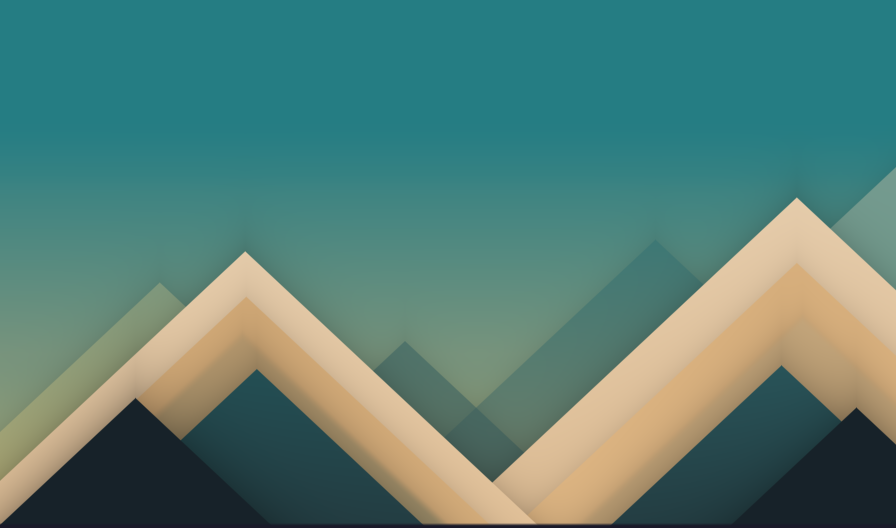
Write a WebGL 2 fragment shader that draws this background.

```glsl
#version 300 es
precision highp float;
// Layered paper-cut mountains under a teal sky that fades to sage.
// Every mountain is an infinite wedge below an apex, painted back to front,
// with a vertical colour gradient and a soft shadow on the layers behind.

uniform vec2 u_resolution;
out vec4 fragColor;

const float WIDTH = 1.699;   // scene width, with the height as 1
const float SLOPE = 0.935;   // steepness shared by all ridges

const vec3 CREAM = vec3(0.90, 0.80, 0.67);
const vec3 SAND = vec3(0.87, 0.74, 0.58);
const vec3 ORANGE = vec3(0.85, 0.69, 0.49);
const vec3 TAN = vec3(0.76, 0.64, 0.47);
const vec3 OLIVE = vec3(0.62, 0.56, 0.42);
const vec3 TEAL = vec3(0.14, 0.31, 0.33);
const vec3 DEEP_TEAL = vec3(0.14, 0.24, 0.26);
const vec3 INK = vec3(0.09, 0.135, 0.16);
const vec3 BASE_LINE = vec3(0.10, 0.10, 0.16);

// Signed distance to a wedge, negative inside
float wedge(vec2 p, vec2 apex) {
    return (p.y - apex.y + SLOPE * abs(p.x - apex.x)) / length(vec2(1.0, SLOPE));
}

// Smooth coverage of a shape with the given edge softness
float coverage(float d, float soft) {
    return 1.0 - smoothstep(-soft, soft, d);
}

// Lays a mountain over the scene; shadow = (strength, spread)
vec3 mountain(vec3 scene, vec2 p, vec2 apex, vec3 top, vec3 bottom,
              float opacity, vec2 shadow, float soft) {
    float d = wedge(p, apex);
    float depth = clamp(1.0 - p.y / apex.y, 0.0, 1.0);
    scene *= 1.0 - shadow.x * exp(-max(d, 0.0) / shadow.y);
    return mix(scene, mix(top, bottom, depth), opacity * coverage(d, soft));
}

// Vertical sky gradient from sage at the horizon to teal
vec3 sky(float y) {
    vec3 c = mix(vec3(0.56, 0.62, 0.48), vec3(0.47, 0.58, 0.49), smoothstep(0.16, 0.34, y));
    c = mix(c, vec3(0.22, 0.51, 0.51), clamp((y - 0.33) / 0.34, 0.0, 1.0));
    return mix(c, vec3(0.145, 0.49, 0.515), smoothstep(0.63, 0.78, y));
}

void main() {
    vec2 p = gl_FragCoord.xy / u_resolution * vec2(WIDTH, 1.0);
    float edge = 0.8 / u_resolution.y;
    float blurred = edge + 0.008;
    vec2 faint = vec2(0.07, 0.025);
    vec2 strong = vec2(0.13, 0.03);
    vec3 c = sky(p.y);

    // Hazy distant peaks
    c = mountain(c, p, vec2(0.303, 0.465), vec3(0.51, 0.61, 0.50),
                 vec3(0.74, 0.69, 0.46), 0.95, faint, edge);
    c = mountain(c, p, vec2(1.770, 0.750), vec3(0.46, 0.61, 0.57),
                 vec3(0.42, 0.58, 0.50), 1.0, faint, edge);
    c = mountain(c, p, vec2(1.243, 0.546), vec3(0.24, 0.47, 0.46),
                 vec3(0.48, 0.51, 0.41), 1.0, faint, edge);
    c = mountain(c, p, vec2(0.768, 0.354), vec3(0.22, 0.39, 0.39),
                 vec3(0.22, 0.34, 0.34), 0.55, faint, edge);

    // Right range, from the outer sheet to the core
    c = mountain(c, p, vec2(1.511, 0.626), CREAM, SAND, 1.0, strong, edge);
    c = mountain(c, p, vec2(1.511, 0.502), ORANGE, ORANGE + 0.03, 1.0, faint, edge);
    c = mountain(c, p, vec2(1.522, 0.398), TAN + 0.02, TAN, 1.0, faint, blurred);
    c = mountain(c, p, vec2(1.482, 0.308), TEAL + 0.02, DEEP_TEAL, 1.0, strong * 1.4, edge);
    c = mountain(c, p, vec2(1.624, 0.228), INK, INK, 1.0, strong * 1.5, edge);

    // Left range, in front of the right one
    c = mountain(c, p, vec2(0.465, 0.524), CREAM, SAND + 0.02, 1.0, strong, edge);
    c = mountain(c, p, vec2(0.467, 0.438), ORANGE - 0.02, ORANGE, 1.0, faint, edge);
    c = mountain(c, p, vec2(0.460, 0.365), TAN - 0.03, OLIVE, 1.0, faint, blurred);
    c = mountain(c, p, vec2(0.487, 0.301), TEAL, DEEP_TEAL, 1.0, strong * 1.4, edge);
    c = mountain(c, p, vec2(0.257, 0.246), INK, INK, 1.0, strong * 1.7, edge);

    // Thin dark strip along the ground
    c = mix(c, BASE_LINE, coverage(p.y - 0.007, 0.002 + edge));
    fragColor = vec4(c, 1.0);
}
```
